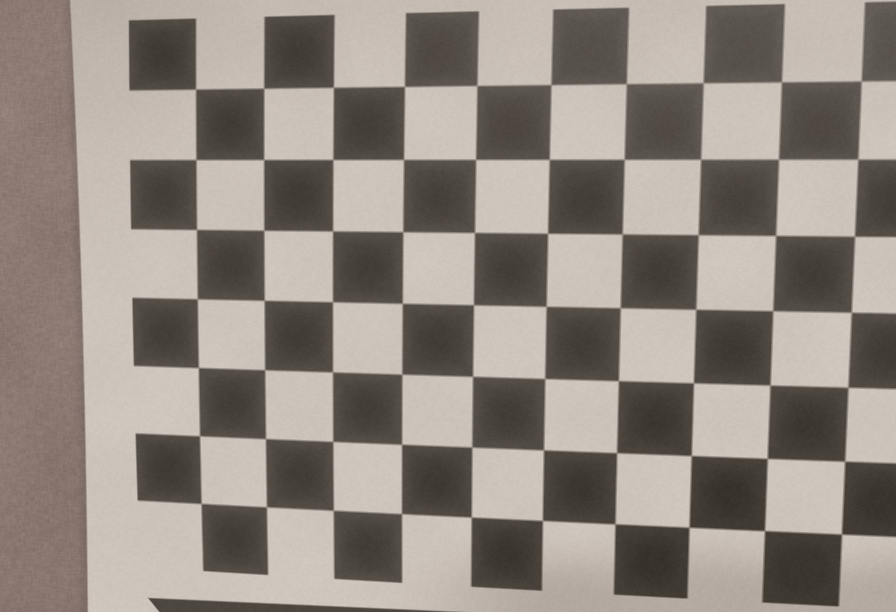
A WebGL 1 fragment shader for this pattern:

```glsl
precision highp float;
// A printed checkerboard sheet seen at a slight angle, lying on brown cloth.

#define CANVAS vec2(768.0, 526.0)    // design units across and down
#define ROWS 8.0
#define COLUMNS 12.0                 // the last ones run off the right side
#define EDGE 1.1                     // half width of soft edges
#define PAPER vec3(0.805, 0.770, 0.738)
#define PAPER_SHADE vec3(0.66, 0.62, 0.59)
#define INK vec3(0.30, 0.277, 0.25)
#define INK_DEEP vec3(0.225, 0.203, 0.172)
#define INK_GLARE vec3(0.385, 0.36, 0.335)
#define CLOTH vec3(0.55, 0.475, 0.45)
#define GRAIN 0.022

uniform vec2 u_resolution;

float hash(vec2 p) {
  return fract(sin(dot(p, vec2(12.9898, 78.233))) * 43758.5453);
}

float noise(vec2 p) {
  vec2 i = floor(p), f = fract(p);
  f = f * f * (3.0 - 2.0 * f);
  return mix(mix(hash(i), hash(i + vec2(1.0, 0.0)), f.x),
             mix(hash(i + vec2(0.0, 1.0)), hash(i + vec2(1.0)), f.x), f.y);
}

// Undo the lens and perspective bend: canvas point to (column, row).
vec2 boardCoord(vec2 p) {
  vec2 g = (p - vec2(112.0, 15.0)) / 60.0;
  for (int k = 0; k < 7; k++) {
    vec2 start = vec2(110.5 + g.y * (0.3 + 0.11 * g.y), 17.5 - 1.55 * g.x);
    vec2 pitch = vec2(56.9 - g.y * (0.32 + 0.01 * g.y) + 0.62 * g.x,
                      60.5 + 0.8 * g.x - (0.22 + 0.023 * g.x) * g.y);
    g = (p - start) / pitch;
  }
  return g;
}

// Coverage of the dark squares, with light cells outside the board.
float checker(vec2 g, float soft) {
  vec2 size = vec2(COLUMNS, ROWS);
  vec2 inner = clamp(g, vec2(soft), size - soft);
  vec2 wave = abs(mod(inner - 0.5, 2.0) - 1.0) - 0.5;
  wave = clamp(wave / soft, -1.0, 1.0);
  vec2 inside = smoothstep(-soft, soft, g) * smoothstep(-soft, soft, size - g);
  return (0.5 + 0.5 * wave.x * wave.y) * inside.x * inside.y;
}

vec3 paperColor(vec2 p) {
  float corner = 0.3 * smoothstep(330.0, 60.0, p.x) * smoothstep(330.0, 0.0, p.y);
  float low = smoothstep(455.0, 515.0, p.y + 12.0 * noise(p / 60.0))
            * smoothstep(300.0, 480.0, p.x);
  float top = 0.2 * smoothstep(120.0, 0.0, p.y);
  vec3 c = mix(PAPER, PAPER_SHADE, clamp(corner + top + 0.7 * low, 0.0, 1.0));
  return c + 0.02 * (noise(p / 45.0) - 0.5);
}

// Ink is deepest at the middle of each square and catches glare near the top.
vec3 inkColor(vec2 p, vec2 g) {
  vec2 q = abs(fract(g) - 0.5);
  float middle = 1.0 - smoothstep(0.05, 0.52, length(q));
  float lowRight = smoothstep(250.0, 520.0, p.y) * smoothstep(250.0, 700.0, p.x);
  float glare = smoothstep(230.0, 0.0, p.y) * smoothstep(200.0, 520.0, p.x);
  float rim = smoothstep(0.3, 0.5, max(q.x, q.y)) * (1.0 - lowRight);
  vec3 c = mix(INK, INK_DEEP, clamp(0.55 * middle + 0.75 * lowRight, 0.0, 1.0));
  c = mix(c, INK_GLARE, clamp(0.75 * glare + 0.35 * rim, 0.0, 1.0));
  return c + 0.02 * (hash(floor(g)) - 0.5);
}

vec3 clothColor(vec2 p) {
  float weave = noise(p * vec2(0.25, 0.8)) + noise(p * vec2(0.8, 0.25)) - 1.0;
  float light = 0.03 * (0.5 - p.y / CANVAS.y) + 0.03 * (noise(p / 50.0) - 0.5);
  return CLOTH + 0.03 * weave + light;
}

void main() {
  vec2 uv = gl_FragCoord.xy / u_resolution;
  vec2 p = vec2(uv.x, 1.0 - uv.y) * CANVAS;
  float blur = max(EDGE, 0.6 * CANVAS.y / u_resolution.y);

  // Sheet and squares
  vec2 g = boardCoord(p);
  vec3 color = mix(paperColor(p), inkColor(p, g), checker(g, blur / 60.0));

  // Dark sliver under the board
  float sliverTop = p.y - 514.0 - 0.045 * (p.x - 127.0);
  float sliverLeft = p.x - 127.0 - 0.8 * (p.y - 514.0);
  float sliver = smoothstep(-blur, blur, min(sliverTop, sliverLeft));
  color = mix(color, INK, sliver);

  // Cloth beyond the bowed left edge, with a thin contact shadow
  float edge = p.x - (60.0 + p.y * (0.05 - 0.00004 * p.y));
  vec3 cloth = clothColor(p) * (1.0 - 0.08 * smoothstep(-10.0, 0.0, edge));
  color = mix(cloth, color, smoothstep(-blur, blur, edge));

  color += GRAIN * (noise(p * 0.6) - 0.5);
  gl_FragColor = vec4(color, 1.0);
}
```
